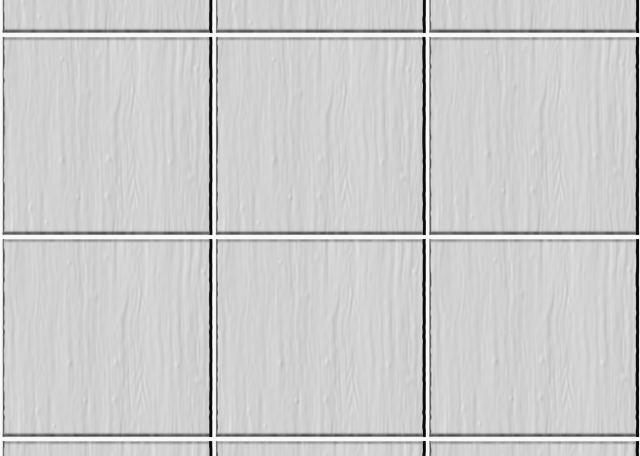
Give the GLSL for this texture map, as a WebGL 2 fragment shader.

```glsl
#version 300 es
precision highp float;

uniform vec2 u_resolution;
out vec4 fragColor;

const float COLUMNS = 3.0;
const vec2 TILE_SIZE = vec2(1.0, 0.947);    // in tile widths
const vec2 FIRST_JOINT = vec2(0.004, 0.164);
const int KNOTS = 12;
const vec3 PANEL = vec3(0.82);
const vec3 HIGHLIGHT = vec3(0.975);
const vec3 SHADOW = vec3(0.04);

float hash(vec2 p) {
    vec3 q = fract(vec3(p.xyx) * 0.1031);
    q += dot(q, q.yzx + 33.33);
    return fract((q.x + q.y) * q.z);
}

float noise(vec2 p) {
    vec2 i = floor(p);
    vec2 f = fract(p);
    f = f * f * f * (f * (f * 6.0 - 15.0) + 10.0);
    float low = mix(hash(i), hash(i + vec2(1, 0)), f.x);
    float high = mix(hash(i + vec2(0, 1)), hash(i + vec2(1, 1)), f.x);
    return mix(low, high, f.y);
}

float bump(float d, float width) {
    return exp(-d * d / (width * width));
}

float band(float d, float halfWidth, float soft) {
    return 1.0 - smoothstep(halfWidth - soft, halfWidth + soft, abs(d));
}

// Nested arches running along one vertical strip
float arches(vec2 p, float center, float width) {
    float x = p.x - center + 0.02 * (noise(vec2(p.y * 6.0, center * 40.0)) - 0.5);
    float phase = p.y * 55.0 - abs(x) * 260.0 + 5.0 * noise(p * vec2(18.0, 9.0));
    return sin(phase) * bump(x, width) * noise(vec2(center * 70.0, p.y * 7.0));
}

float knots(vec2 p) {
    float height = 0.0;
    for (int i = 0; i < KNOTS; i++) {
        float n = float(i);
        vec2 center = mix(vec2(0.06), vec2(0.94), vec2(hash(vec2(n, 3.7)), hash(vec2(n, 9.2))));
        vec2 d = (p - center) * vec2(1.0, 0.6);
        float radius = mix(0.006, 0.011, hash(vec2(n, 15.4)));
        height += bump(length(d), radius);
    }
    return height;
}

// Wood relief: long fibres, fine ripples, arches and knots
float woodHeight(vec2 p) {
    vec2 g = p + 20.0;
    g.x += 0.022 * (noise(g * vec2(7.0, 5.0)) - 0.5);
    float fibres = 0.75 * noise(g * vec2(42.0, 2.2)) + 0.35 * noise(g * vec2(95.0, 8.0));
    float ripples = 0.28 * noise(g * vec2(58.0, 26.0));
    float figure = 0.22 * arches(p, 0.61, 0.03) + 0.16 * arches(p, 0.95, 0.03)
                 + 0.13 * arches(p, 0.13, 0.035);
    return fibres + ripples + figure + 0.7 * knots(p);
}

float emboss(vec2 p, vec2 stepSize) {
    return woodHeight(p + stepSize) - woodHeight(p - stepSize);
}

void main() {
    // Tile coordinates, y pointing down
    vec2 p = vec2(gl_FragCoord.x, u_resolution.y - gl_FragCoord.y) * COLUMNS / u_resolution.x;
    float pixel = COLUMNS / u_resolution.x;
    vec2 q = (p - FIRST_JOINT) / TILE_SIZE;
    vec2 id = floor(q);
    vec2 joint = (q - round(q)) * TILE_SIZE;

    // Same board in every tile, slightly displaced
    vec2 shift = vec2(0.035 * id.y + 0.015 * hash(id + 5.0), 0.04 * hash(id + 11.0));
    vec2 local = fract(q) * TILE_SIZE - shift;
    float strength = mix(0.06, 0.13, noise(vec2(local.x * 9.0 + 30.0, 2.0)));
    vec3 color = PANEL + strength * emboss(local, vec2(0.004, 0.003));
    color += 0.025 * (noise(local * vec2(24.0, 1.5) + 50.0) - 0.5);

    // Dark sides of the grooves, unevenly worn
    float soft = max(0.0035, pixel * 0.6);
    float wearX = noise(vec2(id.x * 7.0 + 40.0, p.y * 45.0));
    float wearY = noise(vec2(p.x * 45.0, id.y * 7.0 + 40.0));
    float wobble = 0.003 * (wearX - 0.5);
    float across = 0.62 * bump(joint.y + 0.0175, 0.0085) * mix(0.85, 1.1, wearY);
    across = max(across, 0.3 * bump(joint.y - 0.0165, 0.007) * mix(0.7, 1.1, wearY));
    float down = band(joint.x + 0.0155 + wobble, 0.0075, soft);
    down = max(down, 0.6 * band(joint.x - 0.0125 - wobble, 0.004, soft) * mix(0.7, 1.1, wearX));
    color = mix(color, SHADOW, clamp(max(across, down), 0.0, 1.0));

    // Bright sides of the grooves
    float light = max(band(joint.x, 0.0078, soft), band(joint.y, 0.0095, soft));
    color = mix(color, HIGHLIGHT, light);
    fragColor = vec4(clamp(color, 0.0, 1.0), 1.0);
}
```
